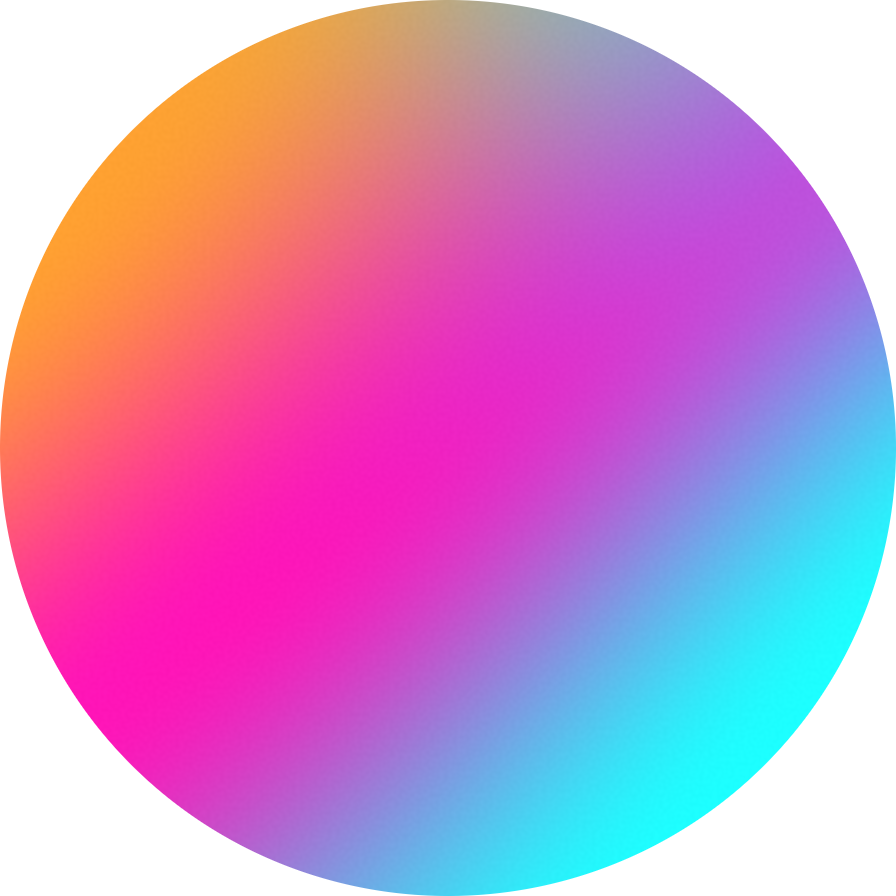
A Shadertoy shader for this background:

```glsl
// A disc filled with a soft diagonal gradient on white: a magenta ridge runs
// from lower left to upper right, fading to orange above and to cyan below.
// Rotated ridge coordinates drive the blends; a faint glow cools the top.

#define DISC_RADIUS 0.5
#define RIDGE_POINT vec2(0.469, 0.492)
#define RIDGE_DIR vec2(0.79, 0.613)
#define WARM_REACH 0.45
#define COOL_REACH 0.52
#define GLOW_CENTER vec2(0.69, 1.065)
#define GLOW_SPREAD 0.195
#define GLOW_STRENGTH 0.45
#define GRAIN_SCALE 200.0
#define GRAIN_AMOUNT 0.012

const vec3 PAPER  = vec3(1.0);
const vec3 PINK   = vec3(1.0, 0.08, 0.72);
const vec3 ORCHID = vec3(0.81, 0.24, 0.85);
const vec3 ORANGE = vec3(1.0, 0.63, 0.19);
const vec3 CYAN   = vec3(0.11, 1.0, 1.0);

// Pseudo-random unit vector for a lattice cell
vec2 gradientAt(vec2 cell) {
    vec3 p = fract(cell.xyx * vec3(0.1031, 0.1030, 0.0973));
    p += dot(p, p.yzx + 33.33);
    float angle = 6.28318 * fract((p.x + p.y) * p.z);
    return vec2(cos(angle), sin(angle));
}

float gradientNoise(vec2 p) {
    vec2 cell = floor(p), f = fract(p);
    vec2 blend = f * f * f * (f * (f * 6.0 - 15.0) + 10.0);
    float a = dot(gradientAt(cell), f);
    float b = dot(gradientAt(cell + vec2(1, 0)), f - vec2(1, 0));
    float c = dot(gradientAt(cell + vec2(0, 1)), f - vec2(0, 1));
    float d = dot(gradientAt(cell + vec2(1, 1)), f - vec2(1, 1));
    return mix(mix(a, b, blend.x), mix(c, d, blend.x), blend.y);
}

vec3 discColor(vec2 uv) {
    // Position along the ridge and signed distance below it
    vec2 offset = uv - RIDGE_POINT;
    float along = dot(offset, RIDGE_DIR);
    float below = dot(offset, vec2(RIDGE_DIR.y, -RIDGE_DIR.x));

    // Ridge colour, then the warm and cool sides
    float ridgeBlend = smoothstep(-0.3, 0.6, along);
    vec3 color = mix(PINK, ORCHID, ridgeBlend);
    float warm = smoothstep(0.0, WARM_REACH + 0.12 * ridgeBlend, -below);
    float cool = smoothstep(0.0, COOL_REACH - 0.17 * along, below);
    color = mix(color, ORANGE, warm);
    color = mix(color, CYAN, cool);

    // Cool glow entering from above
    vec2 toGlow = (uv - GLOW_CENTER) / GLOW_SPREAD;
    float glow = GLOW_STRENGTH * exp(-0.5 * dot(toGlow, toGlow));
    return mix(color, CYAN, glow);
}

void mainImage(out vec4 fragColor, in vec2 fragCoord) {
    float size = min(iResolution.x, iResolution.y);
    vec2 uv = (fragCoord - 0.5 * iResolution.xy) / size + 0.5;

    vec3 color = discColor(uv) + GRAIN_AMOUNT * gradientNoise(uv * GRAIN_SCALE);

    // Disc edge, one pixel soft
    float edge = length(uv - 0.5) - DISC_RADIUS;
    float inside = clamp(0.5 - edge * size, 0.0, 1.0);
    fragColor = vec4(mix(PAPER, clamp(color, 0.0, 1.0), inside), 1.0);
}
```
